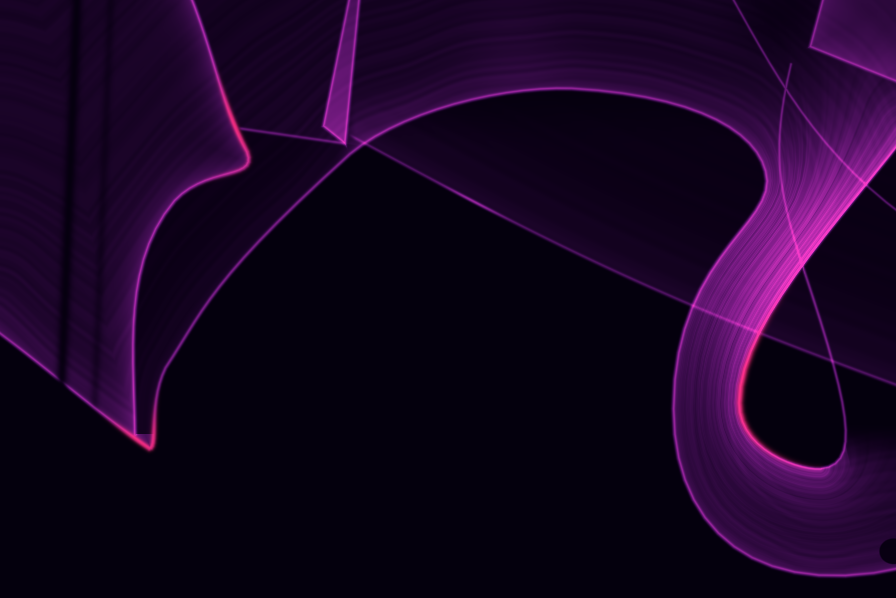
Write a WebGL 1 fragment shader that draws this background.

```glsl
precision highp float;
// Glowing violet ribbons and folded translucent sheets over near-black.
uniform vec2 u_resolution;

float hash(float n) { return fract(sin(n * 91.7) * 4375.3); }

float noise(float x) {
  float f = fract(x);
  return mix(hash(floor(x)), hash(floor(x) + 1.0), f * f * (3.0 - 2.0 * f));
}

// Adds a cubic curve to a path: x is the distance, y flips at each crossing.
void trace(vec2 p, vec2 a, vec2 b, vec2 c, vec2 e, inout vec2 path) {
  vec2 last = a;
  for (int i = 1; i <= 14; i++) {
    float t = float(i) / 14.0, s = 1.0 - t;
    vec2 next = s * s * s * a + 3.0 * s * t * (s * b + t * c) + t * t * t * e;
    vec2 v = next - last, w = p - last;
    path.x = min(path.x, length(w - v * clamp(dot(w, v) / dot(v, v), 0.0, 1.0)));
    if ((last.y > p.y) != (next.y > p.y) && w.x > v.x * w.y / v.y) path.y = -path.y;
    last = next;
  }
}

float line(float d, float width) { return exp(-d * d / (width * width)); }
float fill(float d) { return smoothstep(-0.8, 0.8, d); }
float spot(vec2 p, vec2 center, float radius) { return line(length(p - center), radius); }

void main() {
  // The canvas spans 768 by 512 units, with y running down.
  vec2 p = gl_FragCoord.xy / u_resolution * vec2(768, 512);
  p.y = 512.0 - p.y;

  // Great arch, from the left hem to the lower right loop
  vec2 path = vec2(1e4, 1);
  trace(p, vec2(-9, 600), vec2(-9, 500), vec2(-9, 400), vec2(-9, 279), path);
  trace(p, vec2(-9, 279), vec2(40, 315), vec2(85, 355), vec2(128, 384), path);
  trace(p, vec2(128, 384), vec2(136, 384), vec2(127, 345), vec2(142, 315), path);
  trace(p, vec2(142, 315), vec2(175, 265), vec2(180, 240), vec2(300, 132), path);
  trace(p, vec2(300, 132), vec2(345, 95), vec2(430, 74), vec2(490, 76), path);
  trace(p, vec2(490, 76), vec2(600, 82), vec2(655, 115), vec2(657, 155), path);
  trace(p, vec2(657, 155), vec2(657, 195), vec2(577, 225), vec2(577, 350), path);
  trace(p, vec2(577, 350), vec2(577, 455), vec2(650, 515), vec2(775, 486), path);
  float arch = path.x * path.y;

  // Inner rim of the ribbon, curling into a teardrop
  path = vec2(1e4, 1);
  trace(p, vec2(775, 118), vec2(715, 195), vec2(634, 280), vec2(634, 345), path);
  trace(p, vec2(634, 345), vec2(634, 385), vec2(685, 402), vec2(703, 401), path);
  float rim = path.x;
  trace(p, vec2(703, 401), vec2(740, 398), vec2(727, 345), vec2(688, 228), path);
  float tear = path.x * path.y;

  // Left fold and the fine threads at the right
  path = vec2(1e4, 1);
  trace(p, vec2(163, -5), vec2(185, 50), vec2(190, 90), vec2(212, 130), path);
  trace(p, vec2(212, 130), vec2(222, 155), vec2(178, 142), vec2(150, 172), path);
  trace(p, vec2(150, 172), vec2(105, 225), vec2(115, 300), vec2(116, 372), path);
  float fold = path.x * path.y;
  vec2 thread = vec2(1e4, 1);
  trace(p, vec2(626, -5), vec2(665, 65), vec2(700, 130), vec2(775, 185), thread);
  trace(p, vec2(688, 228), vec2(668, 165), vec2(660, 130), vec2(678, 55), thread);

  // Upper sheet with fine grain and dark pleats
  float sheet = fill(arch);
  float grain = 0.75 + 0.5 * noise(arch * 0.28 + noise(p.x * 0.02) * 2.0);
  float upper = (0.055 + 0.055 * exp(-abs(arch) / 65.0)) * grain;
  upper += 0.09 * exp(-abs(arch) / 14.0) + 0.04 * spot(p, vec2(440, 45), 45.0);
  upper += fill(fold) * step(p.x, 230.0) * (0.02 + 0.22 * exp(-abs(fold) / 11.0));
  upper *= 1.0 - 0.75 * spot(p, vec2(672, 12), 42.0);
  float seam = 110.0 + 0.143 * (p.x - 205.0);
  upper *= 1.0 - 0.6 * fill(-fold) * fill(p.y - seam) * smoothstep(312.0, 285.0, p.x);
  float pleat = p.x - 66.0 + 0.04 * p.y;
  upper *= (1.0 - 0.9 * line(pleat, 5.0)) * (1.0 - 0.45 * line(pleat - 29.0, 4.0));

  // Ribbon with strands running along its length
  float behind = step(228.0, p.y) * fill(p.x - 688.0 - (p.y - 228.0) * 0.24)
    * smoothstep(408.0, 360.0, p.y);
  float ribbon = fill(tear) * (1.0 - behind);
  float across = abs(arch) / (abs(arch) + rim + 1.0);
  float strands = 0.65 + 0.4 * noise(across * 34.0) + 0.3 * noise(across * 90.0);
  vec2 axis = p - vec2(682, 212);
  float along = dot(axis, vec2(0.55, -0.835)), side = dot(axis, vec2(0.835, 0.55));
  float body = 0.36 * line(along, 105.0) * line(side, 52.0);
  body += (0.32 * exp(-rim / 17.0) + 0.11 * exp(-rim / 60.0)) * smoothstep(560.0, 640.0, p.x);
  float right = smoothstep(575.0, 640.0, p.x) * smoothstep(60.0, 150.0, p.y);
  float glow = sheet * (upper * mix(1.0, ribbon, right) + body * ribbon * strands);

  // Slanted veil crossing beneath the arch
  float veil = 116.0 + 0.455 * (p.x - 300.0) + 13.0 * sin((p.x - 300.0) * 0.00661) - p.y;
  float veilOn = smoothstep(298.0, 306.0, p.x);
  glow += veilOn * fill(veil) * smoothstep(60.0, 130.0, p.y)
    * (0.02 + 0.07 * exp(-abs(veil) / 45.0)) * (0.85 + 0.3 * noise(veil * 0.15));
  glow += veilOn * (0.24 + 0.3 * spot(p, vec2(408, 168), 25.0)) * line(veil, 1.6);
  glow += 0.3 * line(p.y - seam, 1.4) * smoothstep(203.0, 208.0, p.x) * smoothstep(298.0, 294.0, p.x);

  // Narrow spike and the corner flap
  float spike = min(min(p.x - 299.0 + 0.204 * p.y, 308.0 - 0.098 * p.y - p.x),
    0.78 * (108.0 + 0.8 * (p.x - 277.0) - p.y));
  glow += fill(spike) * (0.2 + 0.0014 * p.y) + 0.35 * line(spike, 1.4);
  float flap = min(p.x - 705.0 + 0.27 * p.y, 0.93 * (40.0 + 0.4 * (p.x - 694.0) - p.y));
  glow += fill(flap) * (0.07 + 0.16 * exp(-abs(flap) / 20.0)) + 0.3 * line(flap, 1.4);

  // Bright edges
  glow += 0.4 * line(arch, 1.5) * (1.0 - 0.9 * line(pleat, 5.0));
  glow += 0.42 * line(fold, 1.5) + 0.38 * line(tear, 1.3) + 0.28 * line(thread.x, 1.1);
  glow *= 1.0 - 0.9 * fill(11.0 - length((p - vec2(766, 472)) * vec2(0.9, 1)));

  // Violet ramp, with hot pink at the tightest bends
  glow = min(glow, 0.95);
  vec3 color = vec3(0.015 + glow, 0.25 * max(glow - 0.03, 0.0),
    0.05 + 1.25 * glow - 0.5 * glow * glow);
  float heat = line(rim, 3.0) * spot(p, vec2(638, 335), 65.0)
    + line(fold, 2.5) * spot(p, vec2(203, 108), 38.0)
    + line(arch, 2.5) * spot(p, vec2(122, 378), 28.0);
  gl_FragColor = vec4(mix(color, vec3(1.0, 0.17, 0.45), min(heat, 1.0) * 0.8), 1);
}
```
